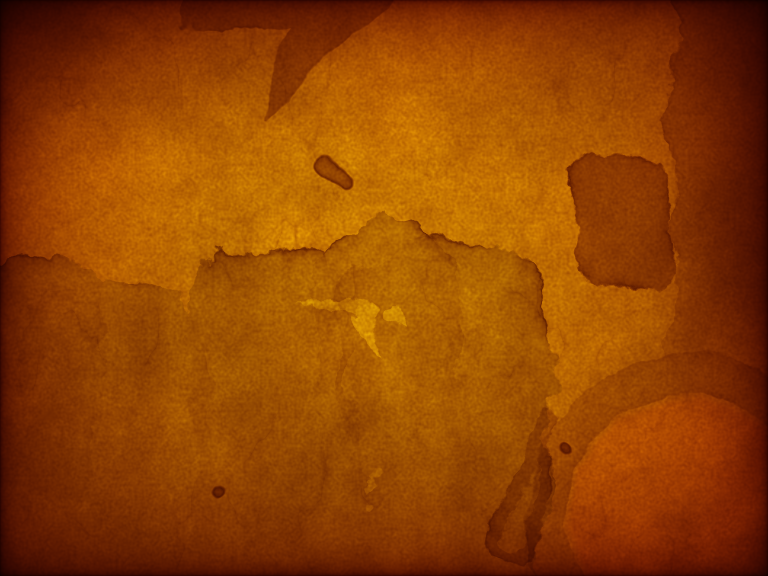
Reproduce this texture procedurally as a WebGL 2 fragment shader.

```glsl
#version 300 es
precision highp float;
#define BASE_TONE 0.765
#define GLOW 0.055
#define VIGNETTE 0.2
#define CLOUDS 0.22
#define MOTTLE 0.13
#define GRAIN 0.14
#define WARP 0.075
#define RIM_WIDTH 0.003
#define EDGE_SOFT 0.002
#define GREEN_GAIN 0.72
uniform vec2 u_resolution;
out vec4 fragColor;

vec2 hash2(vec2 cell) {
  vec3 h = fract(cell.xyx * vec3(0.1031, 0.1030, 0.0973));
  h += dot(h, h.yzx + 33.33);
  return fract((h.xx + h.yz) * h.zy);
}
float corner(vec2 i, vec2 f, vec2 e) { return dot(hash2(i + e) * 2.0 - 1.0, f - e); }
// Gradient noise, roughly -0.7 to 0.7
float noise(vec2 p) {
  vec2 i = floor(p), f = fract(p), e = vec2(0.0, 1.0);
  vec2 u = f * f * f * (f * (f * 6.0 - 15.0) + 10.0);
  return mix(mix(corner(i, f, e.xx), corner(i, f, e.yx), u.x),
             mix(corner(i, f, e.xy), corner(i, f, e.yy), u.x), u.y);
}
float fbm(vec2 p) {
  float sum = 0.0, amp = 0.6;
  for (int i = 0; i < 5; i++, amp *= 0.52) {
    sum += amp * noise(p);
    p = mat2(1.6, 1.2, -1.2, 1.6) * p + 7.3;
  }
  return sum;
}
float roundBox(vec2 p, vec2 halfSize, float radius) {
  vec2 q = abs(p) - halfSize + radius;
  return length(max(q, 0.0)) + min(max(q.x, q.y), 0.0) - radius;
}
// Capsule whose radius grows from r0 at a to r1 at b
float taper(vec2 p, vec2 a, vec2 b, float r0, float r1) {
  vec2 ab = b - a;
  float t = clamp(dot(p - a, ab) / dot(ab, ab), 0.0, 1.0);
  return length(p - a - ab * t) - mix(r0, r1, t);
}
float bump(vec2 p, vec2 size) { return exp(-dot(p / size, p / size)); }
float inside(float d) { return smoothstep(EDGE_SOFT, -EDGE_SOFT, d); }
// Tone multiplier of a dried stain: flat fill, soft band and thin dark rim
float stain(float d, float depth, float rim) {
  float band = exp(-max(-d, 0.0) / 0.02), line = exp(-abs(d + RIM_WIDTH) / RIM_WIDTH);
  return 1.0 - inside(d) * (depth + rim * (0.35 * band + 0.65 * line));
}

void main() {
  vec2 uv = gl_FragCoord.xy / u_resolution, p = gl_FragCoord.xy / u_resolution.y;
  vec2 w = p + WARP * vec2(fbm(p * 7.0), fbm(p * 7.0 + 31.7));
  vec2 torn = 0.025 * vec2(fbm(p * 24.0), fbm(p * 24.0 + 9.0));
  vec2 rough = w + torn, slight = mix(p, w, 0.35);
  float cloud = fbm(p * 3.5 + 12.0), mottle = fbm(p * 13.0) + 0.7 * fbm(p * 38.0);
  float patchy = smoothstep(-0.3, 0.35, noise(p * 11.0 + 5.0));

  // Lit paper with darkened borders and cloudy blotches
  float vig = pow(16.0 * uv.x * (1.0 - uv.x) * uv.y * (1.0 - uv.y), VIGNETTE);
  float tone = BASE_TONE * vig + GLOW * bump(p - vec2(0.42, 0.72), vec2(0.5, 0.24));
  tone *= 1.0 + CLOUDS * cloud + MOTTLE * mottle;
  tone *= 1.0 - 0.4 * bump(w - vec2(0.0, 1.04), vec2(0.3, 0.2));
  tone *= 1.0 - 0.25 * smoothstep(1.12, 1.34, w.x) * smoothstep(0.2, 0.55, p.y);
  float red = 1.3 * (1.0 - vig) + 0.4 * cloud;

  // Wide pool of overlapping lobes: x centre, half width, top, shoulder slope
  vec4 lobes[5] = vec4[5](
    vec4(0.07, 0.11, 0.56, 0.2), vec4(0.19, 0.17, 0.52, 0.3), vec4(0.47, 0.14, 0.58, 0.3),
    vec4(0.675, 0.12, 0.64, 0.5), vec4(0.77, 0.18, 0.59, 0.3));
  float pool = 1.0, veins = 0.0, low = smoothstep(0.0, 0.45, p.y);
  for (int i = 0; i < 5; i++) {
    vec4 l = lobes[i];
    vec2 q = rough - vec2(l.x, l.z - 0.4);
    float d = roundBox(q + vec2(0.0, l.w * abs(q.x)), vec2(l.y, 0.4), 0.08);
    pool = min(pool, d);
    veins += inside(d) * exp(d / 0.016) * low;
  }
  float streak = noise(vec2(w.x * 14.0, p.y * 1.5));
  tone *= stain(pool, 0.12 + 0.09 * streak, 0.28 * patchy * low);
  tone *= 1.0 - 0.11 * min(veins, 1.5) * (0.3 + 0.7 * patchy);
  red -= 0.25 * inside(pool);

  // Faint wandering tide lines over the whole sheet
  tone *= 1.0 - 0.1 * patchy * exp(-abs(fbm(p * vec2(4.0, 2.5) + 20.0)) / 0.012);

  // Top spill with a curved tail, block stain and right border
  vec2 bend = slight + vec2(0.9 * (p.y - 0.79) * (1.0 - p.y), 0.0);
  float spill = taper(bend, vec2(0.455, 0.79), vec2(0.61, 1.03), 0.002, 0.075);
  spill = min(spill, roundBox(w - vec2(0.43, 1.0), vec2(0.11, 0.06), 0.03));
  tone *= stain(spill, 0.2, 0.1 * patchy);
  vec2 block = slight + torn - vec2(1.08, 0.615);
  block.x += 0.12 * block.y;
  tone *= stain(roundBox(block, vec2(0.082, 0.115), 0.045), 0.22, 0.3 * patchy);
  float border = smoothstep(0.25, 0.6, p.y);
  tone *= stain(1.165 - rough.x, 0.13 * border, 0.12 * border * patchy);

  // Reddish disc in a broken ring, with a leaf-shaped mark beside it
  float disc = length(slight + 0.5 * torn - vec2(1.19, 0.11)) - 0.2;
  float glow = smoothstep(0.012, -0.012, disc);
  tone *= stain(abs(disc - 0.04) - 0.035, 0.1 + 0.18 * cloud, 0.1 * patchy);
  tone *= 1.0 + glow * (0.03 + 0.25 * cloud);
  red += 0.4 * glow;
  float leaf = taper(slight + torn, vec2(0.895, 0.06), vec2(0.95, 0.28), 0.045, 0.012);
  tone *= stain(leaf, 0.13, 0.2 * patchy) * (1.0 + 0.16 * inside(leaf + 0.024));

  // Drops: one oblong and two round
  float drop = taper(slight, vec2(0.56, 0.717), vec2(0.603, 0.682), 0.018, 0.014);
  drop = min(drop, length(slight - vec2(0.375, 0.148)) - 0.011);
  drop = min(drop, length(slight - vec2(0.98, 0.22)) - 0.011);
  tone *= stain(drop, 0.17, 0.28);

  // Pale torn flakes: ragged scraps, then tapered strokes from xy to zw
  float wear = bump(p - vec2(0.69, 0.15), vec2(0.13, 0.12));
  wear += 0.9 * bump(p - vec2(0.13, 0.16), vec2(0.1, 0.08));
  float flake = 0.1 * (0.66 - 0.54 * wear - fbm(p * 9.0 + 3.0));
  vec4 strokes[4] = vec4[4](vec4(0.515, 0.473, 0.64, 0.462), vec4(0.605, 0.445, 0.635, 0.43),
    vec4(0.665, 0.38, 0.638, 0.44), vec4(0.71, 0.435, 0.68, 0.455));
  for (int i = 0; i < 4; i++)
    flake = min(flake, taper(mix(p, slight, 0.5) + torn, strokes[i].xy, strokes[i].zw, 0.001, 0.016));
  tone *= 1.0 + 0.17 * inside(flake) - 0.12 * patchy * exp(-abs(flake) / 0.002);

  // Paper grain, then tone to amber
  tone *= 1.0 + GRAIN * (noise(p * 180.0) + 0.5 * noise(p * 90.0));
  tone = clamp(tone, 0.0, 0.9);
  float green = GREEN_GAIN * pow(tone, 1.9) * mix(1.05, 0.72, clamp(red, -0.3, 1.0));
  fragColor = vec4(tone, green, 0.012 * tone, 1.0);
}
```
